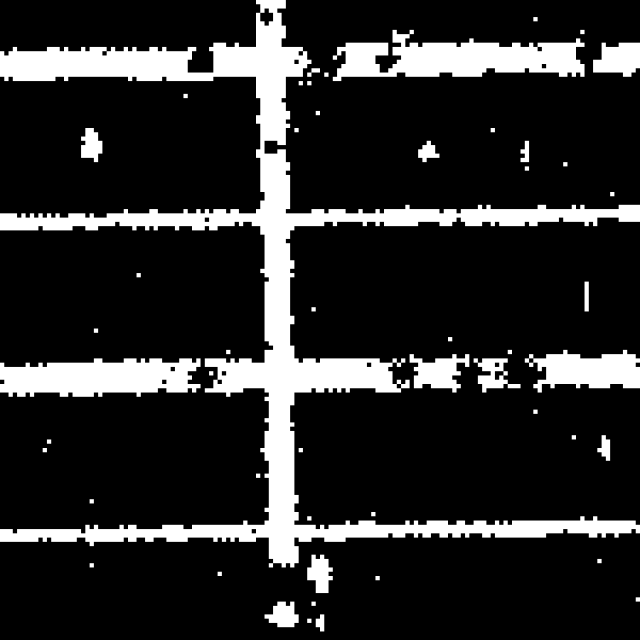
Give the GLSL for this texture, as a WebGL 2 fragment shader.

```glsl
#version 300 es
precision highp float;

uniform vec2 u_resolution;
out vec4 fragColor;

const float GRID = 150.0;

// Worn mortar: centre x, depth from the top, radius
const vec3 WORN[10] = vec3[10](
  vec3(0.505, 0.095, 0.050), vec3(0.605, 0.095, 0.028),
  vec3(0.920, 0.085, 0.038), vec3(0.310, 0.098, 0.038),
  vec3(0.630, 0.585, 0.036), vec3(0.735, 0.590, 0.040),
  vec3(0.815, 0.580, 0.050), vec3(0.425, 0.228, 0.024),
  vec3(0.420, 0.022, 0.022), vec3(0.325, 0.590, 0.040));

// Pale marks on the bricks: centre x, depth from the top, radii
const vec4 MARKS[9] = vec4[9](
  vec4(0.140, 0.225, 0.020, 0.038), vec4(0.668, 0.240, 0.020, 0.024),
  vec4(0.943, 0.702, 0.014, 0.024), vec4(0.625, 0.057, 0.026, 0.014),
  vec4(0.445, 0.963, 0.038, 0.030), vec4(0.500, 0.973, 0.009, 0.018),
  vec4(0.820, 0.245, 0.006, 0.034), vec4(0.918, 0.458, 0.006, 0.026),
  vec4(0.500, 0.895, 0.026, 0.034));

float hash(vec2 p) {
  vec3 q = fract(p.xyx * 0.1031);
  q += dot(q, q.yzx + 33.33);
  return fract((q.x + q.y) * q.z);
}

float noise(vec2 p) {
  vec2 i = floor(p), f = fract(p);
  f = f * f * (3.0 - 2.0 * f);
  return mix(mix(hash(i), hash(i + vec2(1, 0)), f.x),
             mix(hash(i + vec2(0, 1)), hash(i + vec2(1, 1)), f.x), f.y);
}

// Signed distance to the sloping bed joints and the leaning upright joint
float mortarDistance(vec2 p) {
  float row = (p.y - 0.103 + 0.014 * p.x) / 0.2448;
  float course = round(row);
  float halfWidth = mod(course, 2.0) < 0.5 ? 0.0235 : 0.0108;
  float bed = abs(row - course) * 0.2448 - halfWidth;
  float upright = abs(p.x - 0.422 - 0.024 * p.y) - 0.0215;
  return min(bed, max(upright, p.y - 0.882));
}

// Black or white value of one square grain
float grain(vec2 cell) {
  vec2 p = (cell + 0.5) / GRID;
  p.y = 1.0 - p.y;
  float fine = hash(cell + 17.0);
  float blotch = noise(cell * 0.45 + 5.0);

  float wear = 0.0, mark = 0.0;
  for (int i = 0; i < 10; i++)
    wear = max(wear, 1.0 - length(p - WORN[i].xy) / WORN[i].z);
  for (int i = 0; i < 9; i++)
    mark = max(mark, 1.0 - length((p - MARKS[i].xy) / MARKS[i].zw));

  // Ragged edges, then crumbled holes
  float edge = mortarDistance(p) + (noise(cell * 0.28) - 0.5) * 0.011
             + (fine - 0.5) * 0.006;
  float breakup = mix(blotch, hash(cell + 71.0), 0.4);
  bool mortar = edge < 0.0 && breakup > wear * 1.05 && fine > 0.006;

  // Crumbs around the worn parts and loose specks elsewhere
  bool crumb = edge > 0.0 && hash(cell + 43.0) < 0.0018 + 0.22 * wear;
  bool pale = mark > 0.0 && breakup < mark * 1.15 + 0.08;
  return mortar || crumb || pale ? 1.0 : 0.0;
}

void main() {
  // Box filter over the four grains nearest to the sample
  vec2 g = gl_FragCoord.xy / u_resolution * GRID;
  vec2 w = GRID / u_resolution;
  vec2 c = floor(g - 0.5 * w);
  vec2 f = clamp((g + 0.5 * w - c - 1.0) / w, 0.0, 1.0);
  float value = mix(mix(grain(c), grain(c + vec2(1, 0)), f.x),
                    mix(grain(c + vec2(0, 1)), grain(c + vec2(1, 1)), f.x), f.y);
  fragColor = vec4(vec3(value), 1.0);
}
```
